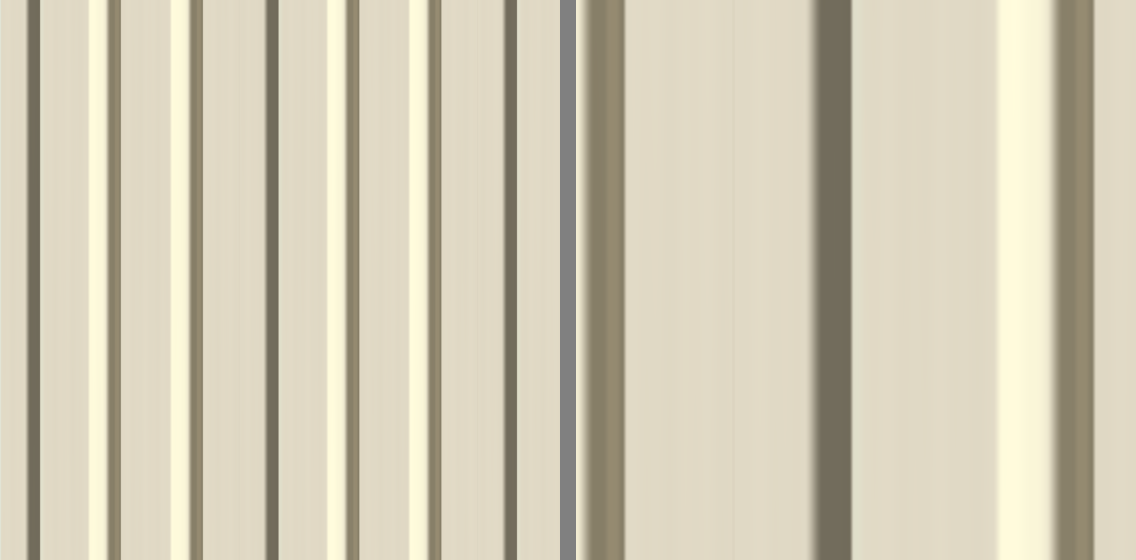
Left: the whole. Right: its middle third, enlarged.
Reproduce this texture procedurally as a Shadertoy shader.

```glsl
// Cream ribbed metal cladding: vertical panels with two raised ribs and one
// dark groove per repeat. Each profile is a stack of soft bands across x,
// with faint vertical streaks made from layered sines.

const float PERIOD = 0.4258;        // width of one repeat, in canvas widths
const float OFFSET = 0.0116;        // left edge of the first whole repeat
const float GROOVE_START = 0.0327;
const float GROOVE_END = 0.0600;
const float FIRST_RIB = 0.1455;
const float RIB_SPACING = 0.1465;
const float SEAM = 0.4155;

const vec3 PANEL = vec3(0.880, 0.851, 0.772);
const vec3 HIGHLIGHT = vec3(0.998, 0.984, 0.862);
const vec3 SHADOW = vec3(0.530, 0.498, 0.408);
const vec3 SHADOW_GLINT = vec3(0.605, 0.560, 0.455);
const vec3 GROOVE = vec3(0.445, 0.422, 0.358);
const vec3 RIM = vec3(0.880, 0.880, 0.800);

// Smooth step centred on an edge, never narrower than about one pixel.
float edge(float x, float center, float softness, float pixel) {
    float halfWidth = 0.5 * max(softness, 1.5 * pixel);
    return smoothstep(center - halfWidth, center + halfWidth, x);
}

// Band with separately softened left and right sides.
float band(float x, float left, float right, float softL, float softR, float pixel) {
    return edge(x, left, softL, pixel) * (1.0 - edge(x, right, softR, pixel));
}

// Raised rib: bright left face, then a shaded right face with a thin glint.
vec3 addRib(vec3 color, float x, float pixel) {
    float lit = band(x, 0.0015, 0.0315, 0.006, 0.014, pixel);
    float brightness = mix(1.0, 0.86, smoothstep(0.010, 0.028, x));
    color = mix(color, HIGHLIGHT, lit * brightness);

    float shade = band(x, 0.0355, 0.0588, 0.010, 0.003, pixel);
    float glint = band(x, 0.0480, 0.0555, 0.004, 0.004, pixel);
    return mix(color, mix(SHADOW, SHADOW_GLINT, 0.75 * glint), shade);
}

// Recess: soft on the left, crisp on the right, with a pale rim after it.
vec3 addGroove(vec3 color, float x, float pixel) {
    float rim = band(x, GROOVE_END, GROOVE_END + 0.006, 0.002, 0.006, pixel);
    color = mix(color, RIM, 0.8 * rim);
    float depth = band(x, GROOVE_START + 0.0045, GROOVE_END, 0.011, 0.003, pixel);
    return mix(color, GROOVE, depth);
}

// Very faint vertical streaks with a slow drift down the sheet.
float streaks(vec2 uv) {
    return 0.0030 * sin(uv.x * 173.0 + 0.6 * sin(uv.y * 5.0))
         + 0.0022 * sin(uv.x * 411.0 + 1.7)
         + 0.0015 * sin(uv.y * 7.0 + uv.x * 23.0);
}

void mainImage(out vec4 fragColor, in vec2 fragCoord) {
    vec2 uv = fragCoord / iResolution.xy;
    float pixel = 1.0 / iResolution.x;
    float x = mod(uv.x - OFFSET, PERIOD);

    // Flat panel, with a hairline seam ahead of the groove
    vec3 color = PANEL;
    float seam = band(x, SEAM - 0.0008, SEAM + 0.0008, 0.001, 0.001, pixel);
    color -= 0.018 * seam;

    // Groove and the pair of ribs
    color = addGroove(color, x, pixel);
    for (int i = 0; i < 2; i++) {
        color = addRib(color, x - FIRST_RIB - float(i) * RIB_SPACING, pixel);
    }

    // Streaks, and the pale cut edge of the sheet at the far left
    color += streaks(uv);
    float cutEdge = 1.0 - edge(uv.x, 0.002, 0.002, pixel);
    color = mix(color, vec3(0.89, 0.92, 0.87), 0.7 * cutEdge);

    fragColor = vec4(clamp(color, 0.0, 1.0), 1.0);
}
```
